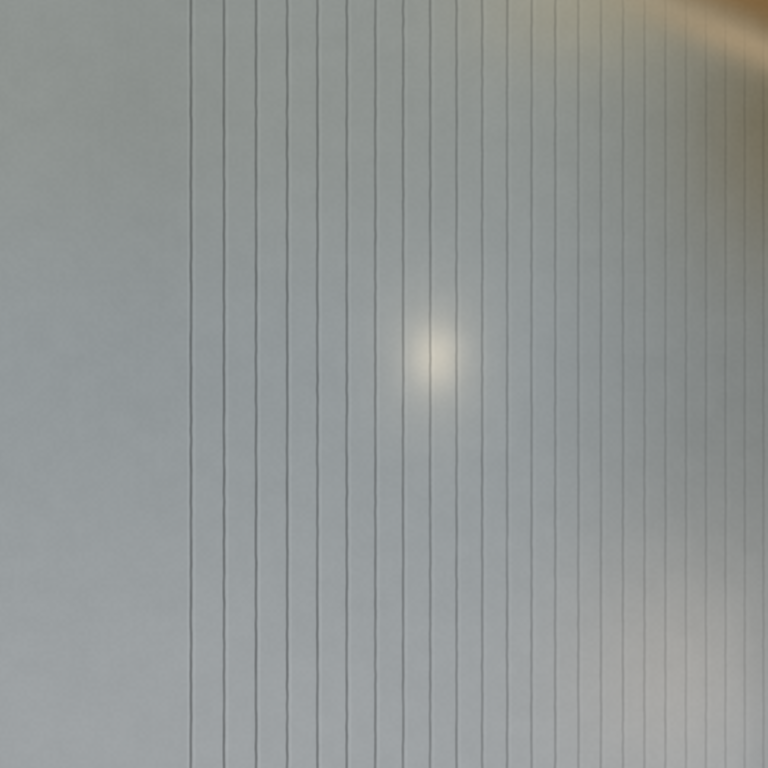
Write a Shadertoy shader that draws this texture.

```glsl
// Satin grey wall panel with vertical grooves receding to the right, a soft lamp reflection and a warm corner.

const float FIRST_GROOVE = 0.2487;  // x of the leftmost groove
const float FIRST_STEP = 0.0436;    // spacing at the left
const float RECESSION = 0.01503;    // perspective shrink per groove
const float LAST_GROOVE = 23.0;     // 24 grooves across

float hash(vec2 p) {
    return fract(sin(dot(p, vec2(127.1, 311.7))) * 43758.5453);
}

float valueNoise(vec2 p) {
    vec2 cell = floor(p);
    vec2 f = fract(p);
    f = f * f * (3.0 - 2.0 * f);
    float low = mix(hash(cell), hash(cell + vec2(1.0, 0.0)), f.x);
    float high = mix(hash(cell + vec2(0.0, 1.0)), hash(cell + vec2(1.0, 1.0)), f.x);
    return mix(low, high, f.y);
}

// Elliptical soft spot, 1 at its centre
float softSpot(vec2 p, vec2 centre, vec2 radius) {
    vec2 q = (p - centre) / radius;
    return exp(-dot(q, q));
}

float grooveX(float index) {
    return FIRST_GROOVE + FIRST_STEP * index / (1.0 + RECESSION * index);
}

// Nearest groove index for a horizontal position
float grooveIndex(float x) {
    float d = x - FIRST_GROOVE;
    return clamp(round(d / (FIRST_STEP - RECESSION * d)), 0.0, LAST_GROOVE);
}

// Broad light falling on the smooth wall
vec3 wallColor(vec2 p) {
    vec3 upper = vec3(0.560, 0.580, 0.567);
    vec3 middle = vec3(0.575, 0.600, 0.607);
    vec3 lower = vec3(0.620, 0.637, 0.645);
    vec3 color = mix(lower, middle, smoothstep(0.0, 0.55, p.y));
    color = mix(color, upper, smoothstep(0.5, 0.9, p.y));

    // Shade towards the right, broken by a pale patch at the bottom
    float rightShade = smoothstep(0.62, 1.05, p.x) * smoothstep(0.0, 0.45, p.y);
    color -= vec3(0.075, 0.085, 0.100) * rightShade;
    color += vec3(0.050, 0.030, 0.012) * softSpot(p, vec2(0.88, 0.12), vec2(0.16, 0.17));
    color -= 0.045 * smoothstep(0.94, 1.02, p.x) * (1.0 - smoothstep(0.0, 0.4, p.y));
    color -= 0.015 * softSpot(p, vec2(0.2, 0.78), vec2(0.12, 0.35));
    return color;
}

// Warm light and shadow in the upper right
vec3 addWarmCorner(vec3 color, vec2 p) {
    vec3 bandColor = vec3(0.670, 0.585, 0.460);
    vec3 cornerColor = vec3(0.500, 0.370, 0.210);
    color -= vec3(0.035, 0.075, 0.130) * softSpot(p, vec2(1.04, 0.84), vec2(0.13, 0.17));
    color += vec3(0.060, 0.030, -0.020) * softSpot(p, vec2(0.78, 1.0), vec2(0.17, 0.09));
    float slope = p.y - 1.0 + 0.42 * (p.x - 0.84);
    float band = exp(-pow(slope / 0.032, 2.0)) * smoothstep(0.72, 0.97, p.x);
    color = mix(color, bandColor, 0.8 * band);
    return mix(color, cornerColor, 0.8 * smoothstep(0.0, 0.065, slope));
}

vec3 addReflection(vec3 color, vec2 p) {
    color += vec3(0.075, 0.060, 0.040) * softSpot(p, vec2(0.565, 0.535), vec2(0.075, 0.100));
    return color + vec3(0.140, 0.115, 0.080) * softSpot(p, vec2(0.567, 0.535), vec2(0.034, 0.045));
}

// Soft vertical stroke of the given half width
float stroke(float offset, float halfWidth, float pixel) {
    float blur = max(0.0015, pixel);
    return 1.0 - smoothstep(halfWidth - blur, halfWidth + blur, abs(offset));
}

vec3 addGrooves(vec3 color, vec2 p, float pixel) {
    float index = grooveIndex(p.x);
    float wobble = 0.0007 * (valueNoise(vec2(index * 7.0, p.y * 75.0)) - 0.5);
    float offset = p.x - grooveX(index) - wobble;
    float wear = 0.82 + 0.26 * valueNoise(vec2(index * 3.0 + 0.5, p.y * 45.0));

    // Grooves fade with distance and vanish into the warm corner
    float depth = mix(0.215, 0.060, smoothstep(0.25, 0.98, p.x));
    float fade = 1.0 - smoothstep(0.0, 0.16, p.y - 1.32 + 0.48 * p.x);
    float strength = depth * fade * wear * mix(1.08, 0.88, p.y);

    float dark = stroke(offset, 0.0016, pixel);
    float lip = stroke(offset - 0.0045, 0.0015, pixel);
    float firstLip = stroke(offset + 0.0040, 0.0012, pixel) * step(index, 0.5);
    color *= 1.0 - 1.25 * strength * dark;
    return color + 0.12 * strength * lip + 0.025 * firstLip;
}

void mainImage(out vec4 fragColor, in vec2 fragCoord) {
    vec2 p = fragCoord / iResolution.xy;
    float pixel = 1.0 / iResolution.x;

    vec3 color = addWarmCorner(wallColor(p), p);
    color = addReflection(color, p);
    color = addGrooves(color, p, pixel);

    // Faint mottling and fine grain
    color += 0.010 * (valueNoise(p * 38.0) - 0.5);
    color += 0.012 * (valueNoise(p * 240.0) - 0.5);
    fragColor = vec4(clamp(color, 0.0, 1.0), 1.0);
}
```
